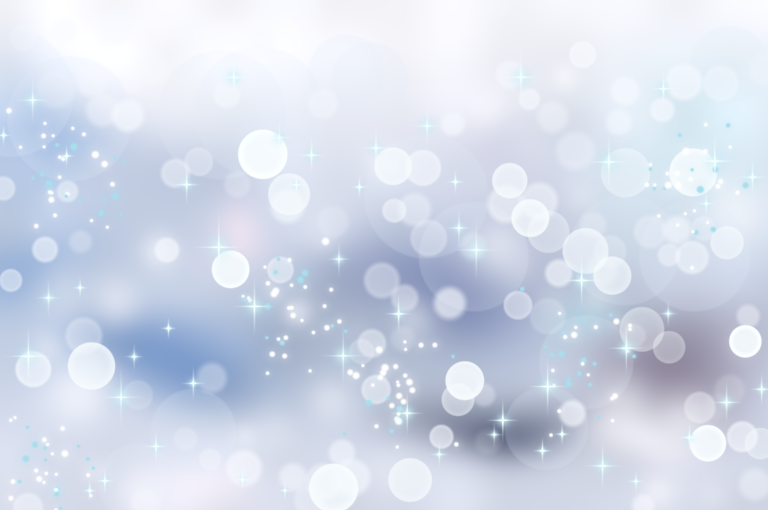
Write a WebGL 2 fragment shader that draws this background.

```glsl
#version 300 es
precision highp float;

uniform vec2 u_resolution;
out vec4 fragColor;

vec3 hash3(float n) {
    vec3 q = fract(n * vec3(0.1031, 0.1030, 0.0973));
    q += dot(q, q.yzx + 33.33);
    return fract((q.xxy + q.yzz) * q.zyx);
}

float noise(vec2 p) {
    vec2 i = floor(p), f = fract(p);
    f = f * f * (3.0 - 2.0 * f);
    float n = i.x + 57.0 * i.y + 300.0;
    return mix(mix(hash3(n).x, hash3(n + 1.0).x, f.x),
               mix(hash3(n + 57.0).x, hash3(n + 58.0).x, f.x), f.y);
}

// Soft elliptical cloud of colour
vec3 cloud(vec3 base, vec2 d, vec2 size, vec3 tint, float amount) {
    d /= size;
    return mix(base, tint, amount * exp(-dot(d, d)));
}

vec3 backdrop(vec2 p) {
    vec2 q = p + 0.09 * (vec2(noise(p * 5.0), noise(p * 5.0 + 19.0)) - 0.5);
    vec3 white = vec3(0.98, 0.98, 1.0);
    vec3 c = mix(vec3(0.84, 0.86, 0.92), vec3(0.79, 0.83, 0.90), smoothstep(0.0, 0.4, q.y));
    c = mix(c, white, smoothstep(0.42, 0.97, q.y));

    // Blue on the left, slate in the middle, mauve and aqua on the right
    c = cloud(c, q - vec2(0.09, 0.73), vec2(0.15, 0.12), vec3(0.52, 0.65, 0.84), 0.90);
    c = cloud(c, q - vec2(0.04, 0.47), vec2(0.18, 0.09), vec3(0.57, 0.68, 0.84), 0.85);
    c = cloud(c, q - vec2(0.36, 0.30), vec2(0.20, 0.07), vec3(0.46, 0.59, 0.79), 0.95);
    c = cloud(c, q - vec2(0.36, 0.62), vec2(0.16, 0.12), vec3(0.70, 0.75, 0.86), 0.55);
    c = cloud(c, q - vec2(0.86, 0.44), vec2(0.22, 0.11), vec3(0.48, 0.53, 0.70), 0.95);
    c = cloud(c, q - vec2(0.66, 0.33), vec2(0.20, 0.11), vec3(0.63, 0.68, 0.76), 0.60);
    c = cloud(c, q - vec2(0.99, 0.18), vec2(0.16, 0.07), vec3(0.38, 0.41, 0.51), 0.95);
    c = cloud(c, q - vec2(1.33, 0.28), vec2(0.16, 0.13), vec3(0.52, 0.48, 0.57), 0.85);
    c = cloud(c, q - vec2(1.02, 0.68), vec2(0.20, 0.14), vec3(0.77, 0.77, 0.85), 0.70);
    c = cloud(c, q - vec2(1.35, 0.73), vec2(0.22, 0.18), vec3(0.83, 0.92, 0.96), 0.80);
    c = cloud(c, q - vec2(1.17, 0.39), vec2(0.08, 0.05), vec3(0.70, 0.83, 0.89), 0.80);

    // Pale glows
    c = cloud(c, q - vec2(0.30, 0.86), vec2(0.22, 0.12), white, 0.75);
    c = cloud(c, q - vec2(0.45, 0.52), vec2(0.07, 0.07), vec3(0.96, 0.90, 0.95), 0.70);
    c = cloud(c, q - vec2(1.25, 0.14), vec2(0.09, 0.07), white, 0.80);
    c = cloud(c, q - vec2(0.39, 0.03), vec2(0.13, 0.08), vec3(0.96, 0.94, 0.98), 0.80);
    return c + 0.07 * (noise(p * 9.0) - 0.5);
}

// Filled disc with a slightly brighter rim
float disc(float dist, float radius, float blur) {
    float fill = 1.0 - smoothstep(radius - blur, radius + blur, dist);
    return fill * (0.8 + 0.2 * smoothstep(0.6, 1.0, dist / radius));
}

void main() {
    vec2 p = gl_FragCoord.xy / u_resolution.y;
    float aspect = u_resolution.x / u_resolution.y, pixel = 1.0 / u_resolution.y;
    vec3 color = backdrop(p);

    // Hazy white puffs
    for (float i = 0.0; i < 48.0; i++) {
        vec3 h = hash3(i + 1201.0), k = hash3(i + 1301.0);
        vec2 center = vec2((i + h.x) / 48.0 * aspect, h.y);
        color = cloud(color, p - center, vec2(0.025 + 0.045 * h.z), vec3(0.98, 0.98, 1.0), 0.65 * k.x);
    }
    // Large faint discs
    for (float i = 0.0; i < 15.0; i++) {
        vec3 h = hash3(i + 11.0);
        float d = length(p - vec2((i + h.x) / 15.0 * aspect, h.y * 0.9));
        color = mix(color, vec3(0.88, 0.92, 0.97), 0.2 * disc(d, 0.07 + 0.06 * h.z, 0.003));
    }
    // Blurred medium discs
    for (float i = 0.0; i < 95.0; i++) {
        vec3 h = hash3(i + 101.0), k = hash3(i + 401.0);
        float d = length(p - vec2((i + h.x) / 95.0 * aspect, h.y));
        float a = disc(d, 0.020 + 0.016 * h.z, 0.003 + 0.010 * k.x);
        color = mix(color, vec3(0.97, 0.98, 1.0), a * (0.2 + 0.6 * k.y));
    }
    // Crisp discs, some nearly opaque
    for (float i = 0.0; i < 22.0; i++) {
        vec3 h = hash3(i + 211.0), k = hash3(i + 523.0);
        vec2 center = vec2(sqrt((i + h.x) / 22.0) * aspect, 0.04 + 0.66 * h.y);
        float a = disc(length(p - center), 0.030 + 0.020 * h.z, max(0.002, pixel));
        color = mix(color, vec3(0.97, 0.99, 1.0), a * mix(0.35, 1.15, k.x));
    }
    // Clusters of tiny glowing dots
    vec2 clusters[6] = vec2[6](vec2(0.13, 0.66), vec2(0.78, 0.23), vec2(1.36, 0.62),
                               vec2(0.08, 0.07), vec2(1.16, 0.30), vec2(0.55, 0.40));
    for (int i = 0; i < 210; i++) {
        vec3 h = hash3(float(i) + 701.0), k = hash3(float(i) + 937.0);
        vec2 center = clusters[i % 6] + (h.xy + k.xy - 1.0) * vec2(0.14, 0.16);
        float d = length(p - center), r = 0.003 + 0.006 * h.z * h.z;
        vec3 tint = mix(vec3(0.66, 0.87, 0.93), vec3(1.0), step(0.4, k.z));
        float a = 1.0 - smoothstep(r * 0.4, r + 0.002, d);
        color = mix(color, tint, 0.85 * a + 0.15 * exp(-d * d / (5.0 * r * r)));
    }
    // Four-pointed sparkles
    float width = max(0.0018, 0.6 * pixel);
    for (float i = 0.0; i < 52.0; i++) {
        vec3 h = hash3(i + 307.0), k = hash3(i + 613.0);
        vec2 d = abs(p - vec2((i + h.x) / 52.0 * aspect, 0.03 + 0.85 * h.y));
        float size = 0.020 + 0.045 * h.z * h.z;
        vec2 fade = max(1.0 - d / (size * vec2(0.85, 1.15)), 0.0);
        vec2 thin = exp(-d * d / (width * width));
        float rays = pow(fade.x, 1.5) * thin.y + pow(fade.y, 1.5) * thin.x;
        float glow = exp(-dot(d, d) / (size * size * 0.10));
        color = mix(color, vec3(0.70, 0.90, 0.94), 0.5 * glow);
        color = mix(color, vec3(0.95, 1.0, 1.0), min(rays * (0.6 + 0.5 * k.x) + glow * glow * 0.4, 1.0));
    }
    fragColor = vec4(clamp(color, 0.0, 1.0), 1.0);
}
```
